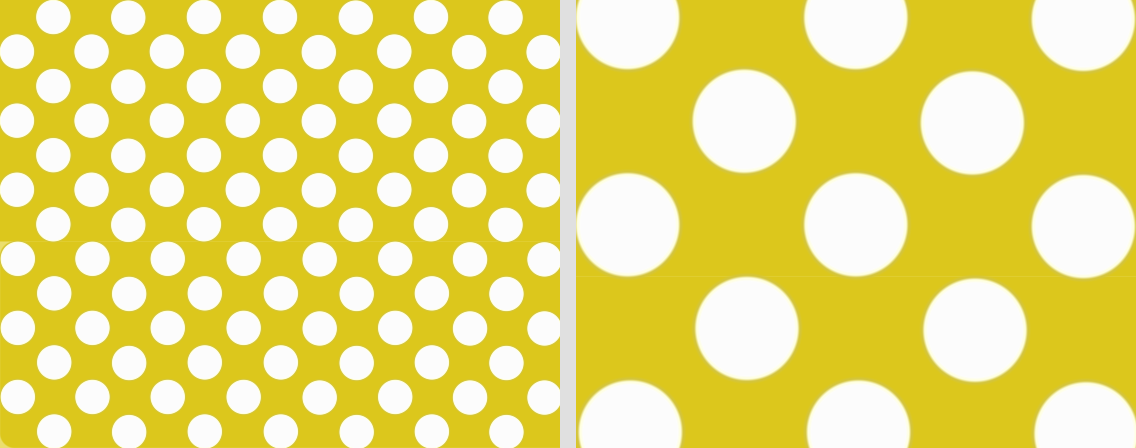
Left: the whole. Right: its middle third, enlarged.
Reproduce this pattern procedurally as a Shadertoy shader.

```glsl
// Staggered white polka dots on mustard yellow: thirteen rows, alternate rows offset.
// Each pixel takes the distance to the nearest dot of three rows; columns drift
// slightly, the lower rows sit a little right, and the left edge has two pale corners.

float hash(float n) {
    return fract(sin(n * 12.9898) * 43758.5453);
}

// Signed distance to the nearest dot in one row, counted from the top
float dotRow(vec2 p, float row) {
    float odd = mod(row, 2.0);
    float start = mix(0.1203, 0.0382, odd);
    float shift = 0.002 * step(6.5, row);
    float column = round((p.x - start - shift) / 0.168);

    vec2 center = vec2(start + column * 0.168, 0.962 - row * 0.0771);
    center.x += shift - 0.002 * sin(5.5 * center.x);
    center.y -= 0.0013 * step(0.65, hash(column * 2.0 - odd + 3.0));
    return length(p - center) - 0.0384;
}

void mainImage(out vec4 fragColor, in vec2 fragCoord) {
    vec2 p = fragCoord / iResolution.y;
    float pixel = 1.0 / iResolution.y;
    float soft = max(0.0013, 0.6 * pixel);

    // Nearest dot
    float nearestRow = round((0.962 - p.y) / 0.0771);
    float d = 1.0;
    for (int i = -1; i <= 1; i++) {
        float row = clamp(nearestRow + float(i), 0.0, 12.0);
        d = min(d, dotRow(p, row));
    }

    // Mustard ground, with pale corners left outside a rounded lower panel
    vec3 color = vec3(0.863, 0.782, 0.11);
    vec2 corner = max(vec2(0.033 - p.x, abs(p.y - 0.2305) - 0.1975), 0.0);
    float pale = smoothstep(-pixel, pixel, length(corner) - 0.033);
    pale *= 1.0 - smoothstep(-pixel, pixel, p.y - 0.461);
    color = mix(color, vec3(0.92, 0.87, 0.43), pale);

    // Dull outer rim, cream inner rim, white center
    color = mix(vec3(0.83, 0.77, 0.24), color, smoothstep(0.001, 0.001 + 2.0 * soft, d));
    color = mix(vec3(1.0, 1.0, 0.88), color, smoothstep(-soft, soft, d));
    color = mix(vec3(0.99), color, smoothstep(-0.001 - 2.0 * soft, -0.001, d));

    fragColor = vec4(color, 1.0);
}
```
